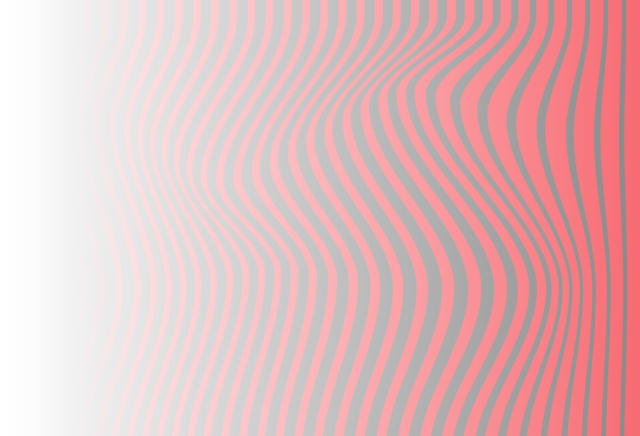
A Shadertoy shader for this background:

```glsl
#define STRIPE_START 0.975
#define STRIPE_GAP 0.0284
#define TOP_Y 0.038
#define VALLEY_Y 0.317
#define CREST_Y 0.663
#define FOOT_Y 1.04
#define GREY_FADE vec3(0.46, 0.465, 0.465)
#define PINK_FADE vec3(0.03, 0.58, 0.55)
#define SOLVE_STEPS 20

float bump(float k, float center, float width) {
    float d = (k - center) / width;
    return exp(-d * d);
}

// Horizontal position of stripe k (counted from the right) at depth y below the top
float stripeX(float k, float y) {
    float lowBulge = bump(k, 18.5, 4.0);
    float leftSide = smoothstep(22.0, 28.0, k);

    // Heights of the leftmost and rightmost turns
    float valleyY = VALLEY_Y - 0.106 * bump(k, 8.0, 4.0)
                  + 0.096 * lowBulge - 0.038 * leftSide;
    float crestY = CREST_Y - 0.038 * lowBulge;

    // Sideways offsets at those turns
    float valley = -0.107 * smoothstep(-1.0, 8.0, k)
                 + 0.065 * smoothstep(18.0, 28.0, k);
    float crest = 0.057 * bump(k, 7.0, 3.8)
                - 0.018 * bump(k, 17.0, 4.0) + 0.021 * leftSide;
    float foot = -0.003 - 0.068 * smoothstep(0.0, 17.0, k)
               + 0.029 * smoothstep(20.0, 28.0, k);

    float offset = mix(0.0, valley, smoothstep(TOP_Y, valleyY, y));
    offset = mix(offset, crest, smoothstep(valleyY, crestY, y));
    offset = mix(offset, foot, smoothstep(crestY, FOOT_Y, y));
    return STRIPE_START - STRIPE_GAP * k + offset;
}

// Find the fractional stripe index under a point by bisection
float stripeIndex(vec2 p) {
    float low = -3.0;
    float high = 38.0;
    for (int i = 0; i < SOLVE_STEPS; i++) {
        float middle = 0.5 * (low + high);
        if (stripeX(middle, p.y) > p.x) low = middle;
        else high = middle;
    }
    return 0.5 * (low + high);
}

void mainImage(out vec4 fragColor, in vec2 fragCoord) {
    vec2 uv = fragCoord / iResolution.xy;
    float k = stripeIndex(vec2(uv.x, 1.0 - uv.y));

    // Grey share of each stripe narrows toward the right
    float share = 0.24 + 0.26 * smoothstep(0.0, 12.0, k) + 0.004 * max(k, 0.0);
    float distanceToCenter = abs(k - max(floor(k + 0.5), 0.0));
    float edge = max(fwidth(k), 0.0001);
    float greyMask = clamp((0.5 * share - distanceToCenter) / edge + 0.5, 0.0, 1.0);

    // Both inks fade to white on the left
    float ink = uv.x * smoothstep(-0.05, 0.12, uv.x);
    vec3 grey = 1.0 - GREY_FADE * ink;
    vec3 pink = 1.0 - PINK_FADE * ink;
    float pinkMask = (1.0 - greyMask) * smoothstep(0.08, 0.24, uv.x);
    fragColor = vec4(mix(grey, pink, pinkMask), 1.0);
}
```
